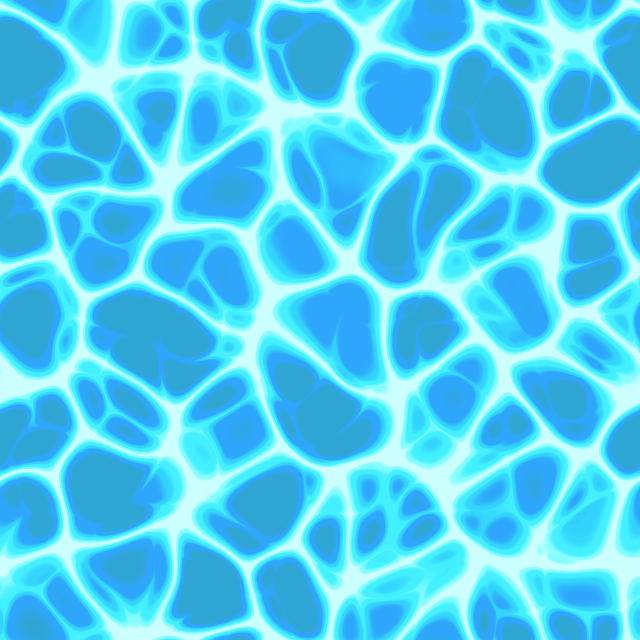
Reproduce this texture procedurally as a WebGL 1 fragment shader.

```glsl
precision highp float;
// Sunlit pool water: a bright net of caustic lines over calm blue cells.
// Two wrapping cellular layers, bent by layered sines, are summed as light
// and then coloured through a stepped blue-to-white ramp.
uniform vec2 u_resolution;

const float TAU = 6.2831853;
const float NET_CELLS = 7.0;       // whole repeats keep the tile seamless
const float VEIL_CELLS = 9.0;
const float NET_SHARPNESS = 10.0;
const float VEIL_SHARPNESS = 8.0;
const float JITTER = 0.9;
const float SIZE_VARIATION = 0.22;
const float BEND = 0.011;
const float VEIL_LINES = 0.34;
const float VEIL_SHEETS = 0.24;
const float CELL_GLOW = 0.13;

const vec3 DEEP = vec3(0.19, 0.65, 0.83);
const vec3 BLUE = vec3(0.18, 0.65, 0.99);
const vec3 SKY = vec3(0.20, 0.83, 0.99);
const vec3 CYAN = vec3(0.26, 0.94, 1.00);
const vec3 PALE = vec3(0.52, 0.99, 1.00);
const vec3 WHITE = vec3(0.80, 1.00, 1.00);

vec4 hash4(vec2 p) {
  vec4 n = vec4(dot(p, vec2(127.1, 311.7)), dot(p, vec2(269.5, 183.3)),
                dot(p, vec2(419.2, 371.9)), dot(p, vec2(73.7, 157.3)));
  return fract(sin(n + 1.7) * 43758.547);
}

// x: ridge light, 1 on a border and more at junctions.
// y: random tone of the cell, blended softly across its borders.
vec2 cellLight(vec2 uv, float cells, float sharpness, float seed) {
  vec2 p = uv * cells;
  vec2 base = floor(p);
  float nearest = 9.0;
  float total = 0.0;
  float tone = 0.0;
  for (int y = -2; y <= 2; y++) {
    for (int x = -2; x <= 2; x++) {
      vec2 cell = base + vec2(float(x), float(y));
      vec4 rnd = hash4(mod(cell, cells) + seed);
      vec2 site = cell + 0.5 + JITTER * (rnd.xy - 0.5);
      float dist = length(p - site) + SIZE_VARIATION * rnd.z;
      float weight = exp(-sharpness * dist);
      nearest = min(nearest, dist);
      total += weight;
      tone += weight * rnd.w;
    }
  }
  return vec2(total * exp(sharpness * nearest) - 1.0, tone / total);
}

// Periodic bending made of sines with whole frequencies.
vec2 bend(vec2 uv) {
  vec2 a = sin(TAU * (vec2(2.0, 3.0) * uv.yx + vec2(0.13, 0.58)));
  vec2 b = sin(TAU * (vec2(5.0, 4.0) * uv.yx + uv * vec2(2.0, -3.0)
                      + vec2(0.71, 0.29)));
  vec2 c = sin(TAU * (vec2(7.0, -8.0) * uv.yx + uv * 4.0));
  return uv + BEND * (a + 0.6 * b + 0.25 * c);
}

// Broad drifting variation, from 0 to 1.
float drift(vec2 uv) {
  float s = sin(TAU * (uv.x + 2.0 * uv.y + 0.2))
          + sin(TAU * (3.0 * uv.x - uv.y + 0.6))
          + sin(TAU * (2.0 * uv.x + 3.0 * uv.y + 0.85));
  return smoothstep(-1.8, 1.8, s);
}

vec3 waterRamp(float light) {
  vec3 color = mix(DEEP, BLUE, smoothstep(0.095, 0.135, light));
  color = mix(color, SKY, smoothstep(0.19, 0.27, light));
  color = mix(color, CYAN, smoothstep(0.28, 0.38, light));
  color = mix(color, PALE, smoothstep(0.46, 0.68, light));
  return mix(color, WHITE, smoothstep(0.70, 0.94, light));
}

void main() {
  vec2 uv = gl_FragCoord.xy / u_resolution;
  vec2 bent = bend(uv);
  float softness = drift(uv);

  // Main net: crisp where calm, wider where the surface is rough.
  float sharpness = NET_SHARPNESS * mix(1.2, 0.85, softness);
  vec2 net = cellLight(bent, NET_CELLS, sharpness, 3.0);

  // Veils: fainter folds and sheets of light lying across the cells.
  vec2 veilUv = bend(bent.yx + vec2(0.37, 0.11));
  vec2 veil = cellLight(veilUv, VEIL_CELLS, VEIL_SHARPNESS, 41.0);
  float veilMask = mix(0.15, 1.0, softness);

  float light = net.x * mix(1.08, 0.88, softness);
  light += CELL_GLOW * net.y * net.y;
  light += veilMask * VEIL_LINES * min(veil.x, 1.3);
  light += veilMask * VEIL_SHEETS * smoothstep(0.55, 1.0, veil.y);

  gl_FragColor = vec4(waterRamp(light), 1.0);
}
```
